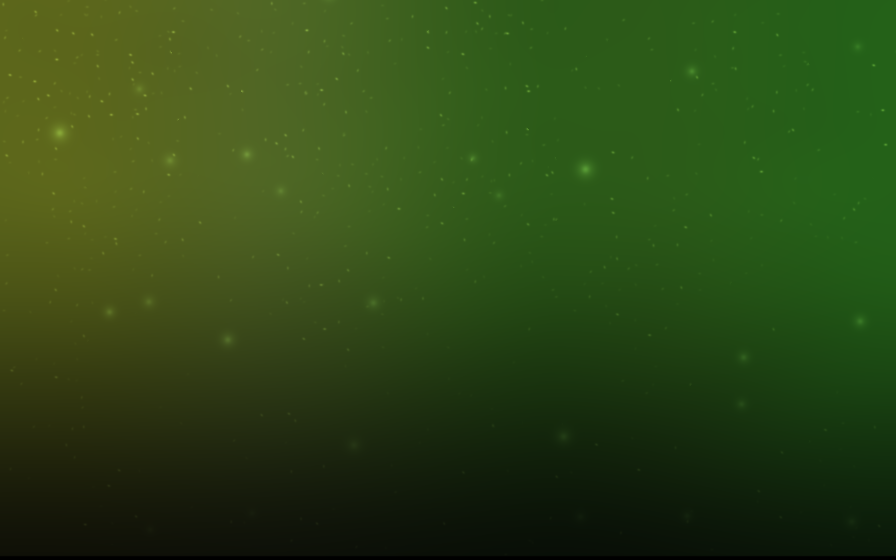
This background is drawn by a WebGL 1 fragment shader. Its source:

```glsl
precision highp float;
// Olive to green haze darkening downwards, with drifting specks and soft glowing motes.
uniform vec2 u_resolution;

const vec3 OLIVE = vec3(0.360, 0.400, 0.105);
const vec3 MOSS = vec3(0.315, 0.400, 0.145);
const vec3 LEAF = vec3(0.172, 0.355, 0.095);
const vec3 EMERALD = vec3(0.140, 0.380, 0.095);
const vec3 AMBIENT = vec3(0.008, 0.006, 0.012);
const vec3 GLOW_TINT = vec3(0.17, 0.25, 0.11);
const vec3 SPECK_TINT = vec3(0.24, 0.29, 0.12);

vec2 hash2(vec2 p) {
  vec3 q = fract(vec3(p.xyx) * vec3(0.1031, 0.1030, 0.0973));
  q += dot(q, q.yzx + 33.33);
  return fract((q.xx + q.yz) * q.zy);
}

float cornerSlope(vec2 cell, vec2 offset) {
  return dot(hash2(cell) * 2.0 - 1.0, offset);
}

float gradientNoise(vec2 p) {
  vec2 i = floor(p);
  vec2 f = fract(p);
  vec2 w = f * f * f * (f * (f * 6.0 - 15.0) + 10.0);
  vec2 e = vec2(1.0, 0.0);
  float low = mix(cornerSlope(i, f), cornerSlope(i + e, f - e), w.x);
  float high = mix(cornerSlope(i + e.yx, f - e.yx), cornerSlope(i + 1.0, f - 1.0), w.x);
  return mix(low, high, w.y);
}

float gaussian(float d, float radius) {
  return exp(-d * d / (radius * radius));
}

// Horizontal blend of the four hues
vec3 hazeColor(float x) {
  vec3 color = mix(OLIVE, MOSS, smoothstep(0.05, 0.34, x));
  color = mix(color, LEAF, smoothstep(0.25, 0.63, x));
  return mix(color, EMERALD, smoothstep(0.70, 1.0, x));
}

// Vertical falloff, lifted a little towards the right edge
float skyLight(vec2 uv) {
  float lifted = uv.y + 0.08 * smoothstep(0.60, 1.0, uv.x);
  return mix(0.10, 1.0, smoothstep(-0.10, 0.72, lifted));
}

// One small streak at most in each cell; density is the chance of it
float specks(vec2 p, float cellSize, float density, float seed) {
  vec2 cell = floor(p / cellSize);
  vec2 spot = mix(vec2(0.2), vec2(0.8), hash2(cell + seed));
  vec2 trait = hash2(cell + seed + 47.0);
  vec2 d = (fract(p / cellSize) - spot) * cellSize;
  float angle = trait.y * 6.2832;
  vec2 along = vec2(cos(angle), sin(angle));
  vec2 streak = vec2(dot(d, along) * 0.75, dot(d, vec2(-along.y, along.x)));
  float strength = mix(0.15, 1.0, trait.y * trait.y * trait.y);
  return step(trait.x, density) * strength * gaussian(length(streak), 0.0021);
}

// Bright core in a wide halo, one at most in each cell
float motes(vec2 p, float cellSize, float density, float seed) {
  vec2 cell = floor(p / cellSize);
  vec2 spot = mix(vec2(0.22), vec2(0.78), hash2(cell + seed));
  vec2 trait = hash2(cell + seed + 91.0);
  float d = length(fract(p / cellSize) - spot) * cellSize;
  float radius = mix(0.009, 0.016, trait.y);
  float shape = 0.55 * gaussian(d, radius) + 0.5 * gaussian(d, radius * 0.4);
  return step(trait.x, density) * mix(0.5, 1.0, trait.y) * shape;
}

void main() {
  vec2 uv = gl_FragCoord.xy / u_resolution;
  vec2 p = gl_FragCoord.xy / u_resolution.y;

  // Hazy backdrop
  float haze = gradientNoise(p * vec2(2.2, 3.4) + 5.0);
  haze += 0.5 * gradientNoise(p * vec2(4.5, 7.5) + 19.0);
  vec3 color = hazeColor(uv.x + 0.012 * haze) * skyLight(uv) * (1.0 + 0.04 * haze);
  color += AMBIENT * (1.0 - smoothstep(0.0, 0.5, uv.y));

  // Fine specks, gathered in drifts and thicker at the upper left
  float clump = 0.5 + gradientNoise(p * 4.0 + 31.0);
  float height = smoothstep(0.05, 0.95, uv.y);
  float density = clump * mix(0.12, 0.50, height) * mix(1.3, 0.65, uv.x);
  float dust = 0.0;
  for (int i = 0; i < 3; i++) {
    float layer = float(i);
    dust += specks(p + layer * 0.37, 0.028 + 0.009 * layer, density, 13.0 + 29.0 * layer);
  }
  color += SPECK_TINT * dust * mix(0.25, 0.85, height);

  // Larger glowing motes
  float glow = motes(p, 0.16, 0.28, 7.0) + 0.7 * motes(p + 0.07, 0.21, 0.18, 53.0);
  color += GLOW_TINT * glow * mix(0.25, 1.0, smoothstep(0.1, 0.6, uv.y));

  // Thin dark rim along the bottom
  float pixel = 1.0 / u_resolution.y;
  color *= smoothstep(0.007 - pixel, 0.007 + pixel, uv.y);

  gl_FragColor = vec4(color, 1.0);
}
```
